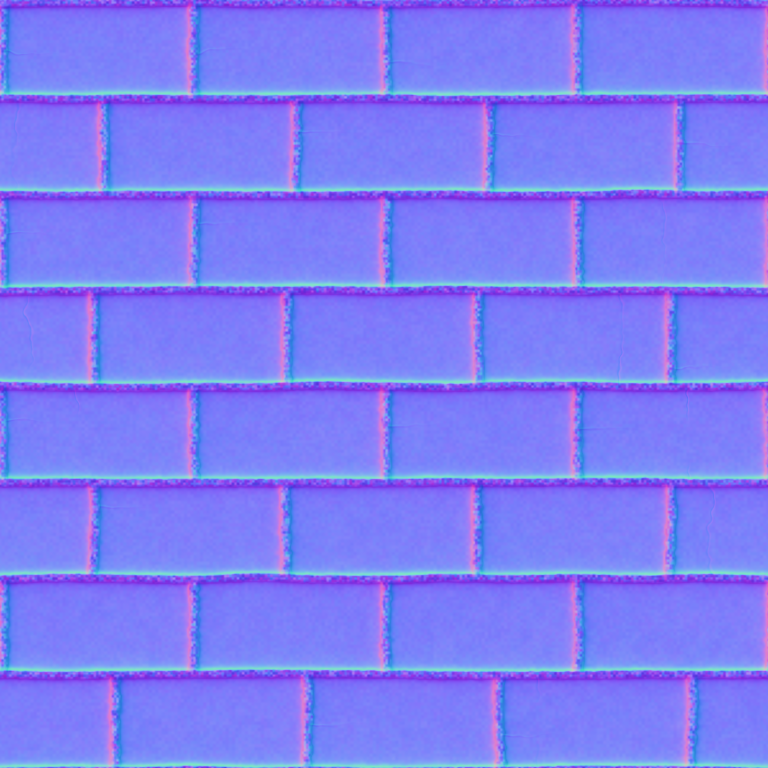
This texture map is drawn by a three.js fragment shader. Its source:

```glsl
varying vec2 vUv;

const vec2 GRID = vec2(4.0, 8.0);            // bricks across, courses up
const vec2 JOINT = vec2(0.0070, 0.0064);     // half widths of the mortar joints
const float PI = 3.14159265;

float hash(vec2 p) {
  vec3 q = fract(p.xyx * 0.1031);
  q += dot(q, q.yzx + 33.33);
  return fract((q.x + q.y) * q.z);
}

// Value noise that wraps after the given number of cells
float noise(vec2 uv, float cells, float seed) {
  vec2 p = uv * cells;
  vec2 i = floor(p);
  vec2 f = p - i;
  f = f * f * (3.0 - 2.0 * f);
  vec2 a = mod(i, cells) + seed;
  vec2 b = mod(i + 1.0, cells) + seed;
  return mix(mix(hash(a), hash(vec2(b.x, a.y)), f.x),
             mix(hash(vec2(a.x, b.y)), hash(b), f.x), f.y);
}

// Signed noise pair, used as a random slope
vec2 grain(vec2 uv, float cells, float seed) {
  return 2.0 * vec2(noise(uv, cells, seed), noise(uv, cells, seed + 41.0)) - 1.0;
}

// Sideways shift of a course, in brick lengths
float stagger(float row) {
  float a = row * PI / 4.0;
  float evenShift = 0.533 + 0.055 * cos(a) - 0.0275 * sin(a) + 0.016 * cos(2.0 * a);
  return mix(evenShift, 0.013, mod(row, 2.0));
}

// Steepness of a worn edge; d grows into the brick
float lip(float d, float rise, float reach) {
  return smoothstep(-rise, 0.0, d) * exp(-max(d, 0.0) / reach);
}

// Sharp arris plus the soft rounding behind it
float edgeSlope(float d, float rise, float sharp, float soft) {
  return sharp * lip(d, rise, 0.0022) + soft * lip(d, rise, 0.0105);
}

// Slope across a hairline crack
float crack(float d, float width) {
  float t = d / width;
  return t * exp(-t * t);
}

// Cracks and side nicks that differ from brick to brick
vec2 crackSlope(vec2 uv, vec2 local, vec2 id) {
  float bend = noise(uv, 32.0, 5.0) - 0.5 + 0.4 * noise(uv, 96.0, 6.0);
  float upright = (local.x - mix(0.2, 0.8, hash(id + 11.0))) / GRID.x + 0.014 * bend;
  float level = (local.y - mix(0.2, 0.8, hash(id + 23.0))) / GRID.y + 0.008 * bend;
  float uprightFade = step(0.6, hash(id + 37.0)) * smoothstep(0.3, 0.7, noise(uv, 14.0, 7.0));
  float levelFade = step(0.6, hash(id + 53.0)) * exp(-local.x * 11.0);
  return vec2(0.4 * uprightFade * crack(upright, 0.0018),
              0.45 * levelFade * crack(level, 0.0016));
}

vec2 wallSlope(vec2 uv) {
  // Uneven joint lines
  vec2 warped = uv + vec2(0.0, 0.0028)
              + vec2(0.0025, 0.0016) * grain(uv, 12.0, 1.0)
              + vec2(0.0015, 0.0005) * grain(uv, 150.0, 2.0);
  vec2 cell = warped * GRID;
  float row = mod(floor(cell.y), GRID.y);
  cell.x -= stagger(row);
  vec2 id = vec2(mod(floor(cell.x), GRID.x), row);
  vec2 local = fract(cell);

  // Distances into the brick from its four sides
  vec2 low = local / GRID - JOINT;
  vec2 high = (1.0 - local) / GRID - JOINT;
  vec2 inside = smoothstep(-JOINT, vec2(0.001), min(low, high));
  float face = inside.x * inside.y;

  // Edges: right and bottom lean one way, left and top the other
  float wear = mix(0.75, 1.2, noise(uv, 40.0, 3.0));
  vec2 slope;
  slope.x = edgeSlope(high.x, JOINT.x, 0.85 * wear, 0.22)
          - edgeSlope(low.x, JOINT.x, 0.6 * wear, 0.17);
  slope.y = edgeSlope(low.y, 0.0035, 1.1 * wear, 0.25)
          - edgeSlope(high.y, JOINT.y, 0.5 * wear, 0.22);
  slope *= vec2(inside.y, mix(0.6, 1.0, inside.x));

  // Coarse mortar
  vec2 rough = grain(uv, 300.0, 8.0) + 0.5 * grain(uv, 150.0, 9.0);
  slope.y -= 0.36 * (1.0 - inside.y);
  slope += 0.36 * (1.0 - face * face) * rough;

  // Brick face: faint bulge, grain and cracks
  vec2 skin = 0.045 * grain(uv, 240.0, 10.0) + 0.03 * grain(uv, 70.0, 12.0)
            + 0.012 * grain(uv, 16.0, 13.0);
  vec2 bulge = vec2(0.03, -0.05) * (local - 0.5) + vec2(0.0, 0.015);
  return slope + face * (skin + bulge + crackSlope(uv, local, id));
}

void main() {
  vec3 normal = normalize(vec3(wallSlope(vUv), 1.0));
  gl_FragColor = vec4(normal * 0.49 + 0.49, 1.0);
}
```
